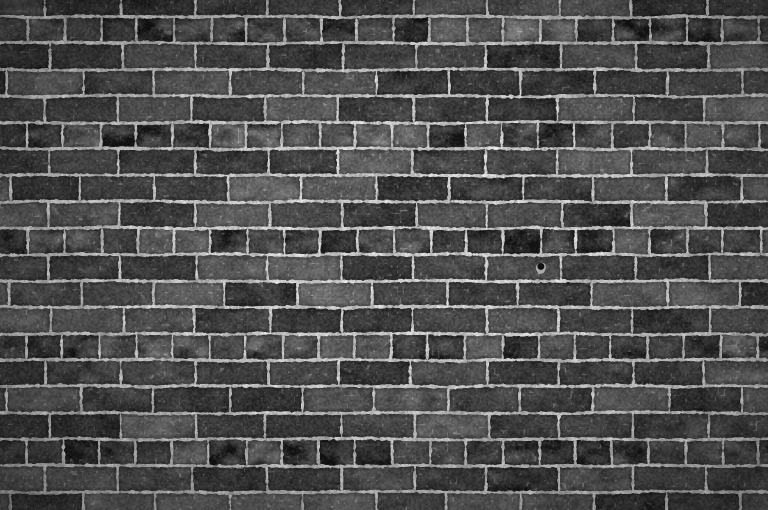
A Shadertoy shader for this texture:

```glsl
float hash(vec2 p) {
    vec3 q = fract(p.xyx * 0.1031);
    q += dot(q, q.yzx + 33.33);
    return fract((q.x + q.y) * q.z);
}

float noise(vec2 p) {
    vec2 i = floor(p), f = fract(p);
    f = f * f * (3.0 - 2.0 * f);
    return mix(mix(hash(i), hash(i + vec2(1, 0)), f.x),
               mix(hash(i + vec2(0, 1)), hash(i + vec2(1, 1)), f.x), f.y);
}

float fbm(vec2 p) {
    float sum = 0.0, amp = 0.5;
    for (int i = 0; i < 4; i++) {
        sum += amp * noise(p);
        p = p * 2.03 + 17.3;
        amp *= 0.5;
    }
    return sum / 0.9375;
}

// Uneven position of the upright joint before brick i
float joint(float i, float row) {
    return i + 0.07 * hash(vec2(i + 40.0, row * 3.0 + 7.0));
}

void mainImage(out vec4 fragColor, in vec2 fragCoord) {
    vec2 uv = fragCoord / iResolution.xy;
    float pixel = 19.32 / iResolution.y;

    // One unit is the height of a course, counted from the top
    vec2 p = vec2(uv.x * 28.98, (1.0 - uv.y) * 19.32 + 0.358);
    vec2 wall = p;
    wall.y += 0.07 * (noise(p * vec2(0.7, 1.0)) - 0.5);

    // One course of headers, then three of stretchers
    float row = floor(wall.y);
    float kind = mod(row, 4.0);
    bool header = kind == 1.0;
    float width = header ? 1.381 : 2.762;
    float shift = header ? 1.02 : (kind == 3.0 ? 0.3 : 1.81);
    shift += 0.12 * (hash(vec2(row, 91.0)) - 0.5);

    float x = (wall.x - shift) / width + 0.035;
    float col = floor(x);
    if (x < joint(col, row)) col -= 1.0;
    float side = min(x - joint(col, row), joint(col + 1.0, row) - x) * width;
    float bed = min(fract(wall.y), 1.0 - fract(wall.y));

    // Ragged distance to the nearest mortar
    float rough = 0.06 * (noise(p * 7.0) - 0.5) + 0.03 * (noise(p * 17.0) - 0.5);
    float d = min(side - 0.046, bed - 0.057) + rough;
    float soft = max(0.65 * pixel, 0.025);
    float brickMask = smoothstep(-soft, soft, d);

    // Brick tone, cloudy stains, pores and pale flecks
    vec2 id = vec2(col + 60.0, row);
    float tone = mix(0.19, 0.37, pow(hash(id), 1.4));
    float cloud = fbm(p * vec2(1.3, 2.2) + hash(id + 31.0) * 50.0) - 0.5;
    float stain = header ? 0.42 : 0.2;
    tone += stain * cloud * (0.4 + hash(id + 13.0));
    tone += 0.11 * (noise(p * 15.0) - 0.5) + 0.06 * (fbm(p * 8.0) - 0.5);
    tone += 0.16 * smoothstep(0.8, 1.0, noise(p * 9.0 + 5.0));
    tone *= mix(0.78, 1.0, smoothstep(0.0, 0.16, d));

    // Pale, gritty mortar
    float mortar = 0.72 + 0.3 * (fbm(p * 3.0 + 9.0) - 0.5) + 0.16 * (noise(p * 16.0) - 0.5);
    float grey = mix(mortar, max(tone, 0.07), brickMask);

    // Small drilled hole with a chipped rim
    vec2 hole = p - vec2(20.41, 10.45);
    float rim = length(hole - vec2(0.0, 0.07)) + 0.08 * (noise(p * 9.0) - 0.5);
    grey = mix(grey, 0.62, 1.0 - smoothstep(0.2 - soft, 0.2 + soft, rim));
    grey = mix(grey, 0.06, 1.0 - smoothstep(0.13 - soft, 0.13 + soft, length(hole)));

    // Light falls off toward the corners
    vec2 c = uv - vec2(0.52, 0.53);
    grey *= 1.1 - 0.85 * dot(c, c);
    fragColor = vec4(vec3(clamp(grey, 0.0, 1.0)), 1.0);
}
```
